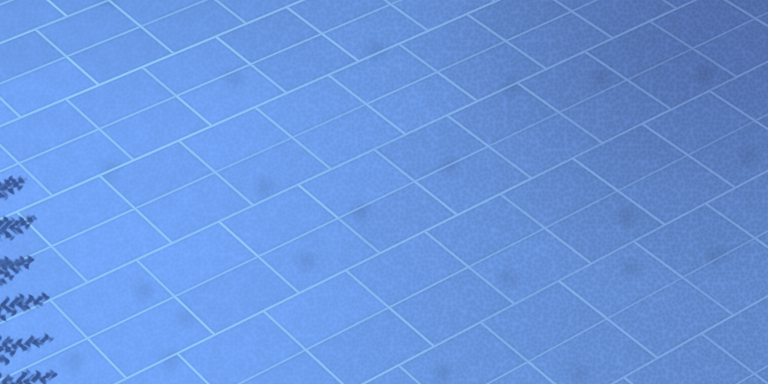
This texture is drawn by a WebGL 1 fragment shader. Its source:

```glsl
precision highp float;
uniform vec2 u_resolution;

float hash(vec2 p) {
  return fract(sin(dot(p, vec2(127.1, 311.7))) * 43758.545);
}

// Cellular noise: distance to the nearest scattered point
float cells(vec2 p) {
  vec2 id = floor(p);
  vec2 f = p - id;
  float nearest = 1.5;
  for (int j = -1; j <= 1; j++) {
    for (int i = -1; i <= 1; i++) {
      vec2 o = vec2(float(i), float(j));
      vec2 point = o + vec2(hash(id + o), hash(id + o + 57.3));
      nearest = min(nearest, length(point - f));
    }
  }
  return nearest;
}

float segment(vec2 p, vec2 a, vec2 b) {
  vec2 pa = p - a;
  vec2 ba = b - a;
  return length(pa - ba * clamp(dot(pa, ba) / dot(ba, ba), 0.0, 1.0));
}

float stroke(float dist, float halfWidth, float pixel) {
  float soft = max(pixel * 0.8, 0.0015);
  return 1.0 - smoothstep(halfWidth - soft, halfWidth + soft, dist);
}

// Feathery branches reaching in from the left edge
float foliage(vec2 p, float pixel) {
  float d = 1.0;
  for (int i = 0; i < 6; i++) {
    float k = float(i);
    vec2 tip = vec2(0.062 + 0.018 * k + 0.012 * sin(k * 2.4), 0.53 - 0.102 * k + 0.02 * sin(k * 3.1));
    vec2 base = vec2(-0.06, tip.y - 0.045);
    d = min(d, segment(p, base, tip) - 0.004);
    for (int j = 0; j < 10; j++) {
      float t = float(j) / 10.0;
      float side = mod(float(j), 2.0) * 2.0 - 1.0;
      float size = (1.15 - t) * (0.7 + 0.6 * hash(vec2(k, float(j))));
      vec2 root = mix(base, tip, t);
      vec2 leaf = root + vec2(0.032, side * 0.026 + 0.006) * size;
      d = min(d, segment(p, root, leaf) - 0.0065);
    }
  }
  d += 0.003 * sin(p.x * 310.0 + 2.0 * sin(p.y * 190.0));
  return 1.0 - smoothstep(-0.003 - pixel, 0.003 + pixel, d);
}

void main() {
  float pixel = 1.0 / u_resolution.y;
  vec2 p = gl_FragCoord.xy * pixel;

  // Perspective: u runs along the rows, v counts the rows
  float w = 1.0 + 0.0046 * p.x - 0.2063 * p.y;
  float u = (2.8505 * p.x + 3.6139 * p.y - 4.9854) / w;
  float v = (3.1247 * p.x - 6.7213 * p.y + 1.0647) / w;
  vec2 horizon = vec2(0.0046, -0.2063);
  float slopeU = length(vec2(2.8505, 3.6139) - u * horizon) / w;
  float slopeV = length(vec2(3.1247, -6.7213) - v * horizon) / w;

  // Pairs of rows share their joints; each pair is shifted
  float s = u - 0.57 * floor(v / 2.0);
  vec2 tile = vec2(floor(s), floor(v));
  float rowLine = floor(v + 0.5);
  float jointLine = floor(s + 0.5);
  float rowDist = abs(v - rowLine) / slopeV;
  float jointDist = abs(s - jointLine) / slopeU;

  // Light falls off to the right and into the upper corner
  float shade = smoothstep(0.35, 2.1, p.x + 0.25 * p.y);
  float corner = 1.0 - smoothstep(0.0, 0.85, length((p - vec2(2.0, 1.0)) * vec2(0.8, 1.0)));
  vec3 color = mix(vec3(0.45, 0.65, 0.975), vec3(0.385, 0.54, 0.80), shade);
  color = mix(color, vec3(0.31, 0.41, 0.65), corner * 0.8);
  color *= 1.0 - 0.08 * smoothstep(0.6, 1.1, p.y) * (1.0 - shade);

  // Tile tone, grain and faint stains
  float grain = cells(p * 95.0) - 0.45;
  float mottle = cells(p * 23.0) - 0.45;
  float stain = 1.0 - smoothstep(0.0, 0.14, cells(p * 3.2 + 4.7));
  color *= 1.0 + 0.03 * (hash(tile) - 0.5);
  color *= 1.0 + grain * mix(0.05, 0.13, shade) + mottle * 0.03;
  color *= 1.0 - 0.07 * stain;

  // Pale grout, uneven from one stretch to the next
  float inner = mod(rowLine, 2.0);
  float rowWear = 0.65 + 0.35 * hash(vec2(tile.x, rowLine) + 9.0);
  float jointWear = 0.75 + 0.25 * hash(vec2(jointLine, tile.y) + 31.0);
  float rows = stroke(rowDist, 0.0028 - 0.0005 * inner, pixel) * rowWear * (1.0 - 0.15 * inner);
  float joints = stroke(jointDist, 0.003, pixel) * jointWear;
  float grout = max(rows, joints) * mix(0.95, 0.75, shade);
  vec3 groutColor = mix(vec3(0.58, 0.82, 0.99), vec3(0.52, 0.69, 0.93), shade);
  groutColor *= 1.0 - 0.12 * corner;
  float edge = max(stroke(rowDist, 0.008, pixel), stroke(jointDist, 0.008, pixel));
  color *= 1.0 - 0.025 * edge;
  color = mix(color, groutColor, grout);

  // Dark foliage over the paving
  if (p.x < 0.25) {
    color = mix(color, vec3(0.20, 0.31, 0.54) * (1.0 + grain * 0.2), 0.88 * foliage(p, pixel));
  }
  gl_FragColor = vec4(color, 1.0);
}
```
